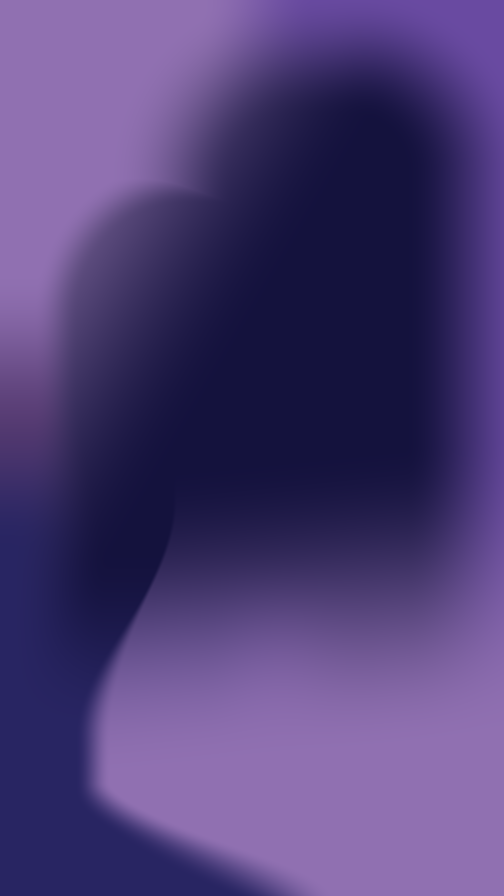
Give the GLSL for this background, as a WebGL 2 fragment shader.

```glsl
#version 300 es
precision highp float;
// Soft abstract backdrop: a navy form between lilac and violet haze above a lilac swell.

uniform vec2 u_resolution;
out vec4 fragColor;

const vec3 LILAC = vec3(0.565, 0.440, 0.695);
const vec3 VIOLET = vec3(0.410, 0.290, 0.630);
const vec3 PLUM = vec3(0.330, 0.225, 0.440);
const vec3 INDIGO = vec3(0.158, 0.145, 0.385);
const vec3 MAUVE = vec3(0.530, 0.430, 0.640);
const vec3 NAVY = vec3(0.078, 0.070, 0.240);

// Smooth ramp from 0 at a to 1 at b; a may exceed b.
float ramp(float a, float b, float v) {
  float t = clamp((v - a) / (b - a), 0.0, 1.0);
  return t * t * (3.0 - 2.0 * t);
}

// Coverage of a signed distance with a blurred border.
float cover(float dist, float blur) {
  return ramp(blur, -blur, dist);
}

float roundedBox(vec2 p, vec2 center, vec2 halfSize, float radius) {
  vec2 q = abs(p - center) - halfSize + radius;
  return length(max(q, 0.0)) + min(max(q.x, q.y), 0.0) - radius;
}

// Horizontal position of the swell's left border at height y.
float swellEdge(float y) {
  return 0.185 + 0.162 * ramp(0.319, 0.782, y) + 0.417 * ramp(0.227, -0.051, y);
}

// Horizontal offset corrected by the slope of the border.
float swellDistance(vec2 p) {
  float stepY = 0.004;
  float slope = (swellEdge(p.y + stepY) - swellEdge(p.y - stepY)) / (2.0 * stepY);
  return (swellEdge(p.y) - p.x) / sqrt(1.0 + slope * slope);
}

// Lilac falling to indigo on the left, violet on the right.
vec3 haze(vec2 p) {
  vec3 left = mix(LILAC, PLUM, ramp(1.245, 0.898, p.y));
  left = mix(left, INDIGO, ramp(0.968, 0.690, p.y));
  float violetAmount = ramp(0.394, 0.625, p.x) * ramp(0.157, 0.389, p.y);
  return mix(left, VIOLET, violetAmount);
}

// Two overlapping rounded volumes with a shared soft right side.
float formMask(vec2 p) {
  float lobe = cover(roundedBox(p, vec2(0.633, 0.687), vec2(0.298, 0.987), 0.24), 0.127);
  float bodyBlur = mix(0.045, 0.10, ramp(1.0, 0.65, p.y));
  float body = cover(roundedBox(p, vec2(0.806, 0.41), vec2(0.695, 1.009), 0.26), bodyBlur);
  body *= ramp(1.058, 0.804, p.x);
  float foot = mix(ramp(0.319, 0.690, p.y), 1.0, ramp(0.45, 0.75, p.x) * ramp(0.1, 0.3, p.y));
  return max(lobe, body) * foot;
}

// Diagonal shading inside the form.
vec3 formColor(vec2 p) {
  float shade = ramp(-0.745, -0.143, dot(p, vec2(0.86, -0.51)));
  return mix(MAUVE, NAVY, shade);
}

// Crisp at the upper tip, blurred below, fading upward into the form.
float swellMask(vec2 p) {
  float blur = mix(0.005, 0.035, ramp(0.62, 0.32, p.y));
  blur += 0.025 * ramp(0.15, 0.0, p.y);
  float tiltedHeight = p.y - 0.1 * (p.x - 0.46);
  return cover(swellDistance(p), blur) * ramp(0.863, 0.250, tiltedHeight);
}

void main() {
  // The canvas is one unit wide and 16/9 units high.
  vec2 p = gl_FragCoord.xy / u_resolution * vec2(1.0, 16.0 / 9.0);

  vec3 color = haze(p);
  color = mix(color, formColor(p), formMask(p));
  color = mix(color, LILAC, swellMask(p));
  fragColor = vec4(color, 1.0);
}
```
